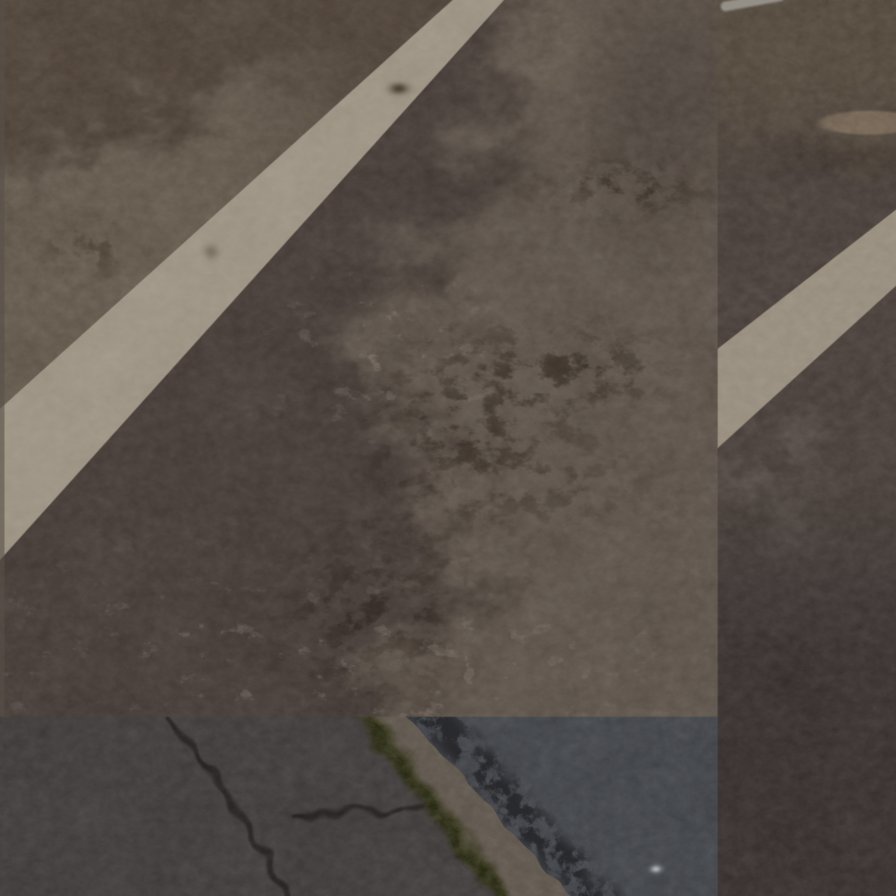
A WebGL 2 fragment shader for this texture:

```glsl
#version 300 es
precision highp float;
uniform vec2 u_resolution;
out vec4 fragColor;

vec2 gradient(vec2 cell) {
  vec3 h = fract(cell.xyx * vec3(0.1031, 0.1030, 0.0973));
  h += dot(h, h.yzx + 33.33);
  return fract((h.xx + h.yz) * h.zy) * 2.0 - 1.0;
}

float noise(vec2 p) {
  vec2 i = floor(p), f = fract(p), w = f * f * f * (f * (f * 6.0 - 15.0) + 10.0);
  vec2 e = vec2(1, 0);
  float low = mix(dot(gradient(i), f), dot(gradient(i + e), f - e), w.x);
  float high = mix(dot(gradient(i + e.yx), f - e.yx), dot(gradient(i + 1.0), f - 1.0), w.x);
  return mix(low, high, w.y);
}

float fbm(vec2 p) {
  float sum = 0.0, amp = 0.65;
  for (int i = 0; i < 4; i++) {
    sum += amp * noise(p);
    p = mat2(1.6, 1.2, -1.2, 1.6) * p + 7.3;
    amp *= 0.58;
  }
  return sum;
}

// Signed distance to the line a-b, positive on its left.
float side(vec2 p, vec2 a, vec2 b) {
  vec2 d = normalize(b - a);
  return d.x * (p.y - a.y) - d.y * (p.x - a.x);
}

float segment(vec2 p, vec2 a, vec2 b) {
  vec2 d = b - a;
  return length(p - a - d * clamp(dot(p - a, d) / dot(d, d), 0.0, 1.0));
}

// Soft elliptical spot.
float blob(vec2 p, vec2 center, vec2 radius) {
  vec2 q = (p - center) / radius;
  return exp(-dot(q, q));
}

float cover(float d) {
  float aa = 1.2 / min(u_resolution.x, u_resolution.y);
  return smoothstep(-aa, aa, d);
}

vec3 mainRoad(vec2 p, float patches, float grain) {
  // Worn, paler lane on the right with a ragged boundary
  float edge = 0.50 + 0.07 * smoothstep(0.68, 0.9, p.y) - 0.10 * blob(p, vec2(0.4, 0.61), vec2(0.3, 0.09))
    - 0.07 * smoothstep(0.34, 0.2, p.y);
  float worn = smoothstep(-0.07, 0.07, p.x - edge + 0.16 * patches);
  worn *= 1.0 - 0.65 * blob(p, vec2(0.74, 0.89), vec2(0.09, 0.13));
  vec3 col = mix(vec3(0.298, 0.262, 0.243), vec3(0.385, 0.348, 0.312), worn);
  col += vec3(0.05, 0.045, 0.035) * blob(p, vec2(0.61, 0.95), vec2(0.06, 0.05));

  // Dark scabs and pale flecks
  float scabs = blob(p, vec2(0.53, 0.54), vec2(0.10, 0.09)) + blob(p, vec2(0.66, 0.59), vec2(0.09, 0.04))
    + blob(p, vec2(0.70, 0.79), vec2(0.08, 0.03)) + 0.7 * blob(p, vec2(0.42, 0.31), vec2(0.10, 0.09))
    + 0.4 * blob(p, vec2(0.62, 0.45), vec2(0.15, 0.06));
  col -= 0.10 * scabs * smoothstep(-0.06, 0.22, fbm(p * vec2(28, 38) + 4.0));
  float flecks = smoothstep(0.16, 0.36, fbm(p * vec2(30, 42) + 19.0));
  col += 0.085 * flecks * (blob(p, vec2(0.3, 0.26), vec2(0.4, 0.12)) + blob(p, vec2(0.42, 0.61), vec2(0.13, 0.1)));

  // Far lane: brown corner and dusty band beside the line
  float upper = side(p, vec2(0, 0.544), vec2(0.505, 1));
  float dust = smoothstep(0.0, 0.08, 0.83 + 0.42 * p.x - p.y + 0.12 * patches)
    * smoothstep(0.44, 0.24, p.x + 0.15 * patches);
  vec3 far = mix(vec3(0.335, 0.29, 0.25), vec3(0.41, 0.373, 0.325), dust);
  far -= 0.08 * blob(p, vec2(0.1, 0.72), vec2(0.05, 0.03)) * smoothstep(-0.1, 0.2, fbm(p * 32.0));
  col = mix(col, far, cover(upper)) + 0.055 * grain + 0.04 * patches;

  // Painted line with two chips
  float lower = side(p, vec2(0, 0.375), vec2(0.5625, 1));
  vec3 paint = vec3(0.63, 0.59, 0.53) + 0.03 * grain + 0.03 * patches;
  paint -= 0.32 * blob(p, vec2(0.445, 0.901), vec2(0.010, 0.006)) + 0.15 * blob(p, vec2(0.236, 0.719), vec2(0.008));
  col = mix(col, paint, cover(lower) * cover(-upper));
  return mix(col, vec3(0.34, 0.31, 0.28), 0.6 * cover(0.005 - p.x));
}

vec3 sideRoad(vec2 p, float patches, float grain) {
  vec3 col = mix(vec3(0.245, 0.218, 0.215), vec3(0.31, 0.275, 0.255), smoothstep(0.22, 0.5, p.y));
  col = mix(col, vec3(0.355, 0.315, 0.265), smoothstep(0.78, 0.93, p.y + 0.1 * patches));
  col += 0.07 * smoothstep(-0.1, 0.3, patches) * blob(p, vec2(0.86, 0.48), vec2(0.07, 0.06));
  col += vec3(0.13, 0.11, 0.09) * smoothstep(1.1, 0.8, length((p - vec2(0.97, 0.863)) / vec2(0.058, 0.014)));
  col -= 0.035 * blob(p, vec2(0.94, 0.825), vec2(0.08, 0.02));
  col += 0.06 * grain + 0.03 * patches;
  float line = cover(side(p, vec2(0.8, 0.499), vec2(1, 0.681))) * cover(side(p, vec2(1, 0.766), vec2(0.8, 0.61)));
  col = mix(col, vec3(0.61, 0.57, 0.51) + 0.04 * grain, line);
  return mix(col, vec3(0.58, 0.56, 0.53), smoothstep(0.008, 0.003, segment(p, vec2(0.81, 0.993), vec2(0.87, 1.004))));
}

vec3 pavement(vec2 p, float patches, float grain) {
  vec2 q = p + 0.014 * vec2(noise(p * 34.0), noise(p * 34.0 + 50.0));
  float curbLeft = side(q, vec2(0.566, 0), vec2(0.414, 0.2));
  float curbRight = side(q, vec2(0.632, 0), vec2(0.458, 0.2));
  vec3 col = mix(vec3(0.275, 0.262, 0.258), vec3(0.285, 0.295, 0.315), cover(-curbRight));
  col += 0.055 * grain + 0.03 * patches;

  // Cracks on the left slab, broken asphalt right of the curb
  float crack = min(segment(q, vec2(0.19, 0.195), vec2(0.25, 0.12)), segment(q, vec2(0.25, 0.12), vec2(0.32, 0)));
  crack = min(crack, segment(q, vec2(0.33, 0.088), vec2(0.48, 0.1)) + 0.001);
  col -= 0.10 * smoothstep(0.007, 0.001, crack);
  float broken = smoothstep(0.034, 0.006, abs(curbRight + 0.022)) * smoothstep(-0.18, 0.12, fbm(p * 45.0));
  col = mix(col, vec3(0.13, 0.13, 0.14), 0.8 * broken);

  // Curb stone and moss
  vec3 stone = vec3(0.395, 0.36, 0.325) + 0.06 * grain;
  col = mix(col, stone, cover(-curbLeft) * cover(curbRight));
  float moss = smoothstep(0.017, 0.003, abs(curbLeft - 0.004));
  col = mix(col, vec3(0.20, 0.205, 0.10) + 0.14 * grain, 0.85 * moss);
  return col + 0.4 * blob(p, vec2(0.732, 0.03), vec2(0.006, 0.004));
}

void main() {
  vec2 p = gl_FragCoord.xy / u_resolution;
  float patches = fbm(p * vec2(13, 17));
  float grain = fbm(p * vec2(70, 85) + 11.0);
  vec3 col = mix(pavement(p, patches, grain), mainRoad(p, patches, grain), cover(p.y - 0.2));
  col = mix(col, sideRoad(p, patches, grain), cover(p.x - 0.801));
  fragColor = vec4(col, 1);
}
```
